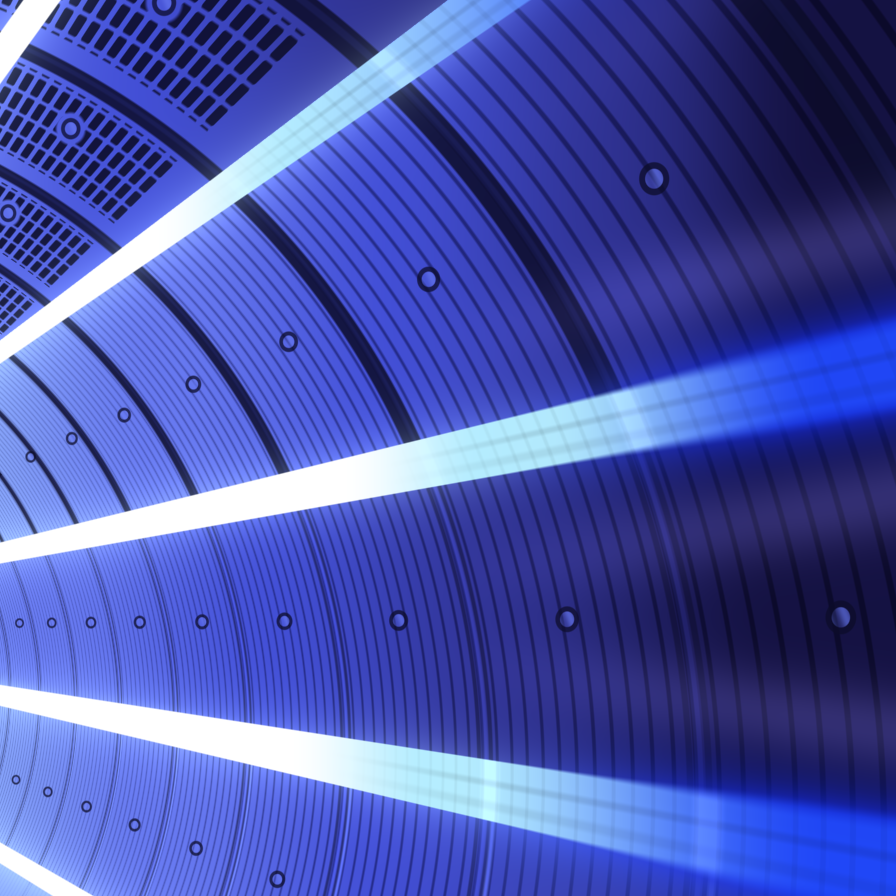
Write a Shadertoy shader that draws this background.

```glsl
const vec2 VANISH = vec2(-0.345, 0.284);   // vanishing point of the tunnel
const float LEAN = 0.16;                   // downward shift of each ring per radius
const float RIB_START = 0.881;             // inverse radius of the reference rib
const float RIB_STEP = 0.24;               // inverse radius between ribs
const float GROOVES = 12.0;                // grooves per panel
const float BOLT_SIZE = 0.0145;
const vec2 SLOT_GRID = vec2(6.0, 49.0);    // slots per panel and per radian
const float SLOT_ANGLE = 0.775;            // angle where the slots begin
const vec3 NAVY = vec3(0.08, 0.07, 0.26);
const vec3 INDIGO = vec3(0.18, 0.19, 0.56);
const vec3 BLUE = vec3(0.26, 0.31, 0.84);
const vec3 PERIWINKLE = vec3(0.40, 0.47, 0.94);
const vec3 SKY = vec3(0.54, 0.66, 0.98);
const vec3 SHADOW = vec3(0.045, 0.045, 0.16);
const vec3 LILAC = vec3(0.15, 0.14, 0.22);
const vec3 CYAN = vec3(0.71, 0.93, 1.0);
const vec3 ELECTRIC = vec3(0.13, 0.29, 0.98);

// Tubes: upper height, upper slope, lower height, lower slope
const vec4 TUBES[5] = vec4[5](
    vec4(0.9635, 1.40, 0.906, 1.385),
    vec4(0.620, 0.76, 0.594, 0.686),
    vec4(0.3945, 0.245, 0.371, 0.177),
    vec4(0.2357, -0.1536, 0.2122, -0.235),
    vec4(0.060, -0.575, 0.0365, -0.62));
// Tube colours along x: white ends, blue begins, blue is full
const vec3 FADES[5] = vec3[5](vec3(2.0, 3.0, 4.0), vec3(0.21, 0.28, 0.82),
    vec3(0.42, 0.61, 0.93), vec3(0.36, 0.50, 0.93), vec3(2.0, 3.0, 4.0));
// Bolt rows: height at the vanishing point, slope, place within the panel
const vec3 ROWS[4] = vec3[4](vec3(0.321, 0.446, 0.60), vec3(0.302, 0.007, 0.53),
                             vec3(0.268, -0.381, 0.55), vec3(0.284, 1.35, 0.40));

// Radius of the leaning ring that passes through p
float ringRadius(vec2 p) {
    float k = 1.0 - LEAN * LEAN;
    return (LEAN * p.y + sqrt(LEAN * LEAN * p.y * p.y + k * dot(p, p))) / k;
}

float band(float x, float halfWidth, float soft) {
    return 1.0 - smoothstep(halfWidth - soft, halfWidth + soft, abs(x));
}

float tubeDistance(vec2 uv, vec4 tube) {
    float above = (uv.y - tube.x - tube.y * uv.x) / length(vec2(1.0, tube.y));
    float below = (tube.z + tube.w * uv.x - uv.y) / length(vec2(1.0, tube.w));
    return max(above, below);
}

vec3 wallColor(float light) {
    vec3 c = mix(NAVY, INDIGO, smoothstep(0.0, 0.36, light));
    c = mix(c, BLUE, smoothstep(0.3, 0.64, light));
    c = mix(c, PERIWINKLE, smoothstep(0.6, 0.88, light));
    return mix(c, SKY, smoothstep(0.88, 1.15, light));
}

void mainImage(out vec4 fragColor, in vec2 fragCoord) {
    vec2 uv = fragCoord / iResolution.xy;
    float pixel = 1.0 / iResolution.y;
    vec2 p = uv - VANISH;
    float depth = (1.0 / ringRadius(p) - RIB_START) / RIB_STEP;
    float soft = fwidth(depth);
    float panel = floor(depth);
    float upper = smoothstep(-0.01, 0.01, uv.y - 0.383 - 0.211 * uv.x);
    float ceiling = step(0.0, uv.y - TUBES[1].x - TUBES[1].y * uv.x);
    float floorSide = 1.0 - smoothstep(0.0, 0.03, uv.y - 0.224 + 0.194 * uv.x);

    // Wall shading
    float light = 0.94 - 1.08 * uv.x + 0.14 * upper + 0.13 * floorSide;
    light -= 0.08 * upper * smoothstep(0.65, 0.95, uv.x) + 0.3 * ceiling;
    vec3 col = wallColor(light);

    // Grooves, fainter with distance
    float groove = fract(depth * GROOVES) - 0.5;
    float grooveSoft = min(soft * GROOVES, 0.4);
    float grooveDark = band(groove, 0.10, grooveSoft) * (1.0 - ceiling);
    col *= 1.0 - vec3(0.46, 0.46, 0.36) * grooveDark * mix(0.5, 1.0, smoothstep(0.0, 0.4, uv.x));

    // Perforated ceiling panels
    vec2 grid = vec2(depth, atan(p.y, p.x)) * SLOT_GRID;
    vec2 slot = abs(fract(grid) - 0.5) - vec2(0.30, 0.20);
    float slotDist = length(max(slot, 0.0)) - 0.12;
    float slotSoft = min(fwidth(grid.y) + soft * 3.0, 0.3);
    float holes = 1.0 - smoothstep(-slotSoft * 0.5, slotSoft * 0.5, slotDist);
    holes *= step(SLOT_ANGLE * SLOT_GRID.y, floor(grid.y)) * ceiling;
    holes *= band(fract(depth) - 0.5, 0.36, 0.01);

    // Bolts on every panel, kept clear of the slots
    float ring = 0.0, cap = 0.0;
    for (int i = 0; i < 4; i++) {
        vec2 ray = vec2(1.0, ROWS[i].y);
        float r = 1.0 / (RIB_START + RIB_STEP * (panel + ROWS[i].z));
        vec2 center = vec2(VANISH.x, ROWS[i].x) + ray * r / ringRadius(ray);
        float size = BOLT_SIZE * r;
        vec2 offset = (uv - center) / size;
        float d = length(offset * vec2(1.1, 1.0));
        float edge = pixel / size;
        holes *= smoothstep(1.3, 1.7, d);
        ring = max(ring, band(d - 0.8, 0.2, edge));
        cap = max(cap, band(d, 0.6, edge) * (0.65 + 0.35 * sin(offset.x * 5.0 + offset.y * 2.0)));
    }
    col = mix(col, SHADOW, 0.9 * holes);

    // Ribs: broad above, paired thin seams below
    float seam = fract(depth + 0.5) - 0.5;
    float broad = band(seam - 0.045, 0.055, soft);
    float paired = band(abs(seam - 0.03) - 0.035, 0.012, soft);
    col = mix(col, SHADOW, mix(0.55 * paired, 0.86 * broad, upper));
    col += 0.09 * BLUE * band(seam - 0.03, 0.015, soft);
    col += 0.2 * SKY * floorSide * band(seam + 0.025, 0.015, soft);
    col = mix(col, SHADOW, 0.75 * ring);
    col = mix(col, PERIWINKLE, 0.65 * cap);

    // Floor corner
    col = mix(col, SKY, 0.7 * (1.0 - smoothstep(0.0, 0.02, uv.y - 0.03 + 0.62 * uv.x)));

    // Blue spill under the lowest long tube
    float spill = max(TUBES[3].z + TUBES[3].w * uv.x - uv.y, 0.0);
    col = mix(col, vec3(0.26, 0.36, 0.92), 0.65 * floorSide * smoothstep(0.4, 0.65, uv.x) * exp(-spill / 0.06));

    // Tubes and their light on the wall
    for (int i = 0; i < 5; i++) {
        vec4 tube = TUBES[i];
        float d = tubeDistance(uv, tube);
        float away = max(d, 0.0);
        float tail = smoothstep(0.45, 0.92, uv.x);
        float sheen = exp(-pow((away - 0.1) / 0.045, 2.0)) * tail;
        col += LILAC * sheen * (i == 1 ? 0.15 : 0.8);
        col += vec3(0.13, 0.16, 0.13) * exp(-away / 0.024) * (1.0 - tail);
        col = mix(col, ELECTRIC * vec3(0.6, 0.6, 0.95), 0.8 * exp(-away / 0.028) * tail);

        vec3 fade = FADES[i];
        vec3 glow = mix(vec3(1.0), CYAN, smoothstep(fade.x - 0.04, fade.x + 0.12, uv.x));
        glow = mix(glow, ELECTRIC, smoothstep(fade.y, fade.z, uv.x));
        float bottom = tube.z + tube.w * uv.x;
        float across = (uv.y - bottom) / (tube.x + tube.y * uv.x - bottom);
        float detail = smoothstep(fade.x, fade.x + 0.2, uv.x);
        glow *= 1.0 - detail * (0.10 * band(across - 0.62, 0.05, 0.04) + 0.07 * band(across - 0.25, 0.07, 0.05));
        glow += detail * 0.09 * band(seam, 0.05, 0.02);
        glow *= 1.0 - 0.05 * detail * grooveDark;
        float edge = pixel + 0.012 * tail * tail;
        float body = 1.0 - smoothstep(-edge, edge, d);
        col = mix(col, glow, body * (1.0 - 0.1 * tail));
    }
    fragColor = vec4(clamp(col, 0.0, 1.0), 1.0);
}
```
